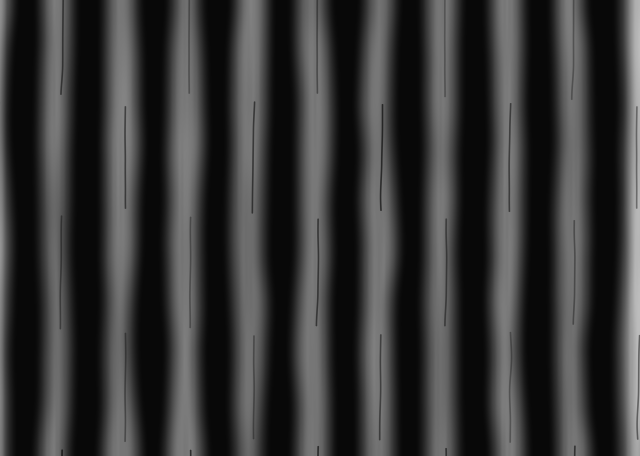
Reproduce this texture procedurally as a Shadertoy shader.

```glsl
#define RIDGE_PERIOD 0.1007
#define RIDGE_START 0.0872
#define RIDGE_SWAY 0.09
#define WIDTH_WEAR 0.20
#define DARK_TONE 0.032
#define RIDGE_TONE 0.425
#define CRACK_PERIOD vec2(0.1, 0.504)
#define CRACK_START vec2(0.0964, 0.0934)
#define CRACK_HALF_LENGTH 0.117
#define CRACK_HALF_WIDTH 0.0018

float hash(vec2 p) {
    vec3 q = fract(p.xyx * vec3(0.1031, 0.1030, 0.0973));
    q += dot(q, q.yzx + 33.33);
    return fract((q.x + q.y) * q.z);
}

float noise(vec2 p) {
    vec2 cell = floor(p), f = fract(p);
    f = f * f * (3.0 - 2.0 * f);
    return mix(mix(hash(cell), hash(cell + vec2(1, 0)), f.x),
               mix(hash(cell + vec2(0, 1)), hash(cell + vec2(1, 1)), f.x), f.y);
}

// Noise that runs along one ridge, independent of its neighbours
float ridgeNoise(float id, float y, float seed) {
    vec2 p = vec2(id * 7.0 + seed, y);
    return 0.7 * noise(p * vec2(1, 4)) + 0.3 * noise(p * vec2(1, 9) + 40.0) - 0.5;
}

// Soft pale ridges parted by dark furrows
float ridges(vec2 uv) {
    float s = (uv.x - RIDGE_START) / RIDGE_PERIOD;
    float id = floor(s + 0.5);
    float offset = s - id + RIDGE_SWAY * ridgeNoise(id, uv.y, 11.0);
    float wear = WIDTH_WEAR * ridgeNoise(id, uv.y, 53.0);
    float rise = 1.0 - 2.0 * abs(offset);
    float profile = smoothstep(0.21 + wear, 0.95 + wear, rise);
    float light = 1.0 + 0.22 * ridgeNoise(id, uv.y, 97.0) - 0.4 * wear;
    return DARK_TONE + RIDGE_TONE * profile * light;
}

// Staggered hairline cracks: returns the darkening from 0 to 1
float cracks(vec2 uv) {
    float aspect = iResolution.x / iResolution.y;
    vec2 p = vec2(uv.x, 1.0 - uv.y) - CRACK_START;
    float column = floor(p.x / CRACK_PERIOD.x + 0.5);
    p.y -= 0.5 * CRACK_PERIOD.y * mod(column, 2.0);
    float row = floor(p.y / CRACK_PERIOD.y + 0.5);
    vec2 id = vec2(column, row) + 20.0;
    vec2 q = p - vec2(column, row) * CRACK_PERIOD;

    float bend = noise(vec2(id.x * 5.0 + id.y, uv.y * 14.0)) - 0.5;
    q.x += 0.003 * bend + 0.003 * (hash(id) - 0.5) + 0.008 * q.y;
    float halfLength = CRACK_HALF_LENGTH + 0.014 * (hash(id + 3.0) - 0.5);
    float dist = length(vec2(q.x * aspect, max(abs(q.y) - halfLength, 0.0)));

    float soft = max(0.0012, 0.7 / iResolution.y);
    float line = 1.0 - smoothstep(CRACK_HALF_WIDTH - soft, CRACK_HALF_WIDTH + soft, dist);
    return line * mix(0.28, 0.68, hash(id + 8.0));
}

void mainImage(out vec4 fragColor, in vec2 fragCoord) {
    vec2 uv = fragCoord / iResolution.xy;
    float tone = ridges(uv);

    // Pale glow along both side borders
    tone += 0.27 * smoothstep(0.972, 1.0, uv.x);
    tone += 0.12 * (1.0 - smoothstep(0.0, 0.012, uv.x));

    // Faint lengthwise fibres, stronger on the pale parts
    tone *= 1.0 + 0.06 * (noise(uv * vec2(260, 5)) - 0.5);

    tone *= 1.0 - cracks(uv);
    fragColor = vec4(vec3(tone), 1.0);
}
```
